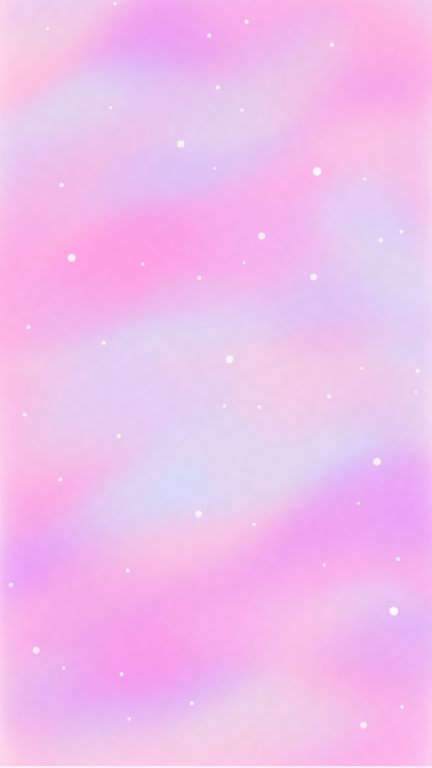
Write a Shadertoy shader that draws this background.

```glsl
#define STREAK_SIZE vec2(0.40, 0.185)
#define PATCH_SIZE vec2(0.23, 0.135)
#define PATCH_SHARE 0.36
#define STREAK_ANGLE 0.30
#define BLEND_SHARPNESS 3.9
#define JITTER 0.85
#define WARP 0.04
#define SEED 0.37
#define EDGE_WIDTH 0.028
#define EDGE_STRENGTH 0.55
#define MOTTLE 0.005
#define STAR_COLOR vec3(1.0, 0.98, 1.0)

vec2 hash2(vec2 p) {
    vec3 q = fract(p.xyx * vec3(0.1031, 0.1030, 0.0973));
    q += dot(q, q.yzx + 33.33);
    return fract((q.xx + q.yz) * q.zy);
}

// Pastel palette, with thresholds setting the share of each tint
vec3 pastel(float t) {
    if (t < 0.27) return vec3(1.00, 0.62, 0.89);  // rose
    if (t < 0.48) return vec3(0.83, 0.86, 0.98);  // sky
    if (t < 0.68) return vec3(0.91, 0.60, 0.97);  // violet
    if (t < 0.84) return vec3(0.99, 0.80, 0.87);  // peach
    return vec3(0.97, 0.75, 0.93);                // orchid
}

// Layered sines that bend the streaks
vec2 warp(vec2 p) {
    p += WARP * sin(p.yx * vec2(5.3, 4.1) + vec2(0.7, 2.1));
    return p + 0.4 * WARP * sin(p.yx * vec2(13.0, 11.0) + vec2(3.2, 1.4));
}

// Cellular noise with Gaussian weights: every cell is a soft tinted blot
vec3 clouds(vec2 p, vec2 size, float angle, float salt) {
    float c = cos(angle), s = sin(angle);
    vec2 q = vec2(c * p.x + s * p.y, c * p.y - s * p.x) / size;
    vec2 cell = floor(q);
    vec3 sum = vec3(0.0);
    float total = 0.0;
    for (int j = -2; j <= 2; j++) {
        for (int i = -2; i <= 2; i++) {
            vec2 id = cell + vec2(i, j);
            vec2 rnd = hash2(id + 40.0 + salt);
            vec2 d = q - id - 0.5 - JITTER * (rnd - 0.5);
            float w = exp(-BLEND_SHARPNESS * dot(d, d));
            // Low-discrepancy index keeps neighbouring tints apart
            float t = fract(dot(id, vec2(0.7549, 0.5698)) + 0.3 * rnd.x + SEED + salt);
            sum += w * pastel(t);
            total += w;
        }
    }
    return sum / total;
}

// Round dots, at most one per grid cell
float stars(vec2 p, float size, float radius, float density, float salt) {
    vec2 id = floor(p / size);
    vec2 pos = hash2(id + salt);
    vec2 look = hash2(id + salt + 71.0);
    float r = radius * mix(0.75, 1.1, look.y);
    float d = length(p - size * (id + 0.1 + 0.8 * pos));
    float soft = max(0.2 * radius, 0.6 / iResolution.x);
    float dotMask = 1.0 - smoothstep(r - soft, r + soft, d);
    return dotMask * step(look.x, density) * mix(0.75, 1.0, look.y);
}

void mainImage(out vec4 fragColor, in vec2 fragCoord) {
    vec2 p = fragCoord / iResolution.x;
    float height = iResolution.y / iResolution.x;

    // Long streaks overlaid with smaller, flatter patches
    vec2 q = warp(p);
    vec3 color = mix(clouds(q, STREAK_SIZE, STREAK_ANGLE, 0.0),
                     clouds(q, PATCH_SIZE, 0.4 * STREAK_ANGLE, 17.3), PATCH_SHARE);

    // Faint fine mottling
    vec2 m = p + 0.02 * sin(p.yx * 37.0);
    color += MOTTLE * sin(m.x * 95.0) * sin(m.y * 83.0);

    // Pale, uneven glow along the borders and a thin light rim below
    vec2 border = min(p, vec2(1.0, height) - p);
    float uneven = 0.6 + 0.25 * sin(p.y * 4.3 + p.x * 3.0) + 0.15 * sin(p.y * 9.7 + 1.0);
    float glow = exp(-border.x / EDGE_WIDTH) + 0.4 * exp(-border.y / EDGE_WIDTH);
    color = mix(color, vec3(1.0, 0.93, 0.97), EDGE_STRENGTH * uneven * min(glow, 1.0));
    color = mix(color, STAR_COLOR, 0.8 * (1.0 - smoothstep(0.002, 0.006, p.y)));

    // Few large stars and many faint specks
    float sparkle = max(stars(p, 0.33, 0.0098, 0.55, 11.0),
                        0.9 * stars(p, 0.18, 0.0046, 0.65, 53.0));
    fragColor = vec4(mix(color, STAR_COLOR, sparkle), 1.0);
}
```
